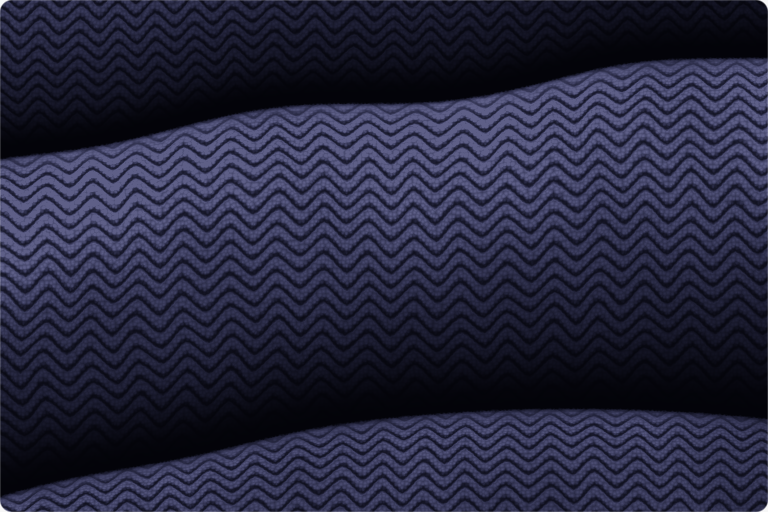
Reproduce this texture procedurally as a WebGL 1 fragment shader.

```glsl
precision highp float;
// Three overlapping folds of dark blue cloth with a zigzag ribbed weave.
uniform vec2 u_resolution;

#define ZIG_PERIOD 0.090
#define ZIG_HEIGHT 0.032
#define RIB_PITCH 0.031
#define GROOVE_DEPTH 0.72
#define BEAD_SCALE 125.0
#define BEAD_DEPTH 0.30
#define CREST_SQUEEZE 0.045
#define CORNER_RADIUS 0.024
#define SHADOW_COLOR vec3(0.012, 0.013, 0.035)
#define CLOTH_COLOR vec3(0.335, 0.340, 0.485)

vec2 hash2(vec2 p) {
  vec2 q = vec2(dot(p, vec2(127.1, 311.7)), dot(p, vec2(269.5, 183.3)));
  return fract(sin(q) * 43758.5);
}

// Distance to the nearest scattered cell centre
float cellular(vec2 p) {
  vec2 cell = floor(p), f = fract(p);
  float nearest = 2.0;
  for (int j = -1; j <= 1; j++) {
    for (int i = -1; i <= 1; i++) {
      vec2 o = vec2(float(i), float(j));
      vec2 d = o + 0.15 + 0.7 * hash2(cell + o) - f;
      nearest = min(nearest, dot(d, d));
    }
  }
  return sqrt(nearest);
}

// Slow undulation, about -1 to 1
float waves(vec2 p) {
  return 0.5 * sin(p.x * 7.0 + 3.0 * sin(p.y * 4.0 + 1.0))
       + 0.3 * sin(p.y * 13.0 - p.x * 5.0 + 2.0)
       + 0.2 * sin(p.x * 19.0 + p.y * 11.0);
}

// Fold crest lines
float upperCrest(float x) {
  return 0.707 + 0.128 * x + 0.015 * cos(8.5 * (x - 0.53))
       - 0.014 * exp(-12.0 * x) - 0.006 * smoothstep(1.15, 1.4, x);
}

float lowerCrest(float x) {
  float dip = (x - 0.36) / 0.2;
  return 0.202 - 0.136 * (x - 1.12) * (x - 1.12) - 0.017 * exp(-dip * dip);
}

// Brightness of the ribs; v is the length down the cloth
float weave(vec2 p, float v, float size) {
  float x = p.x + 0.006 * waves(p * 1.7);
  float tri = abs(fract(x / (ZIG_PERIOD * size)) - 0.5) * 2.0 - 0.5;
  tri = 0.56 * sin(tri * 2.6) / sin(1.3);
  float row = (v + tri * ZIG_HEIGHT * size) / (RIB_PITCH * size);
  row += 0.12 * waves(p * 3.1 + 4.0);
  float bead = cellular(vec2(x, v) * BEAD_SCALE);
  float f = fract(row + 0.14 * (bead - 0.45));
  float rib = smoothstep(0.0, 0.22, f) * (1.0 - smoothstep(0.58, 0.98, f));
  float lit = 1.0 - GROOVE_DEPTH * (1.0 - rib);
  return lit * (1.12 + BEAD_DEPTH * (0.45 - bead) * 2.0);
}

// Length along a surface that turns away at its crest
float unroll(float s) {
  return s + CREST_SQUEEZE * (1.0 - exp(-max(s, 0.0) / 0.06));
}

void main() {
  vec2 p = gl_FragCoord.xy / u_resolution.y;
  float aspect = u_resolution.x / u_resolution.y;
  float px = 1.0 / u_resolution.y;
  float hi = upperCrest(p.x), lo = lowerCrest(p.x);
  float fuzz = 0.004 * (cellular(p * 150.0) - 0.45);
  float sUp = hi - p.y, sLow = lo - p.y;
  float soft = max(px, 0.0025);

  // Back fold, sinking into shade toward the crest in front
  float back = 0.44 * smoothstep(0.01, 0.34, -sUp);
  back += 0.13 * smoothstep(0.02, 0.10, -sUp);
  back *= 1.0 - 0.25 * smoothstep(0.3, 1.3, p.x);
  float light = back * weave(p, 0.3 * hi - p.y, 0.85);

  // Middle fold, bright at the crest and dark underneath
  float t = (p.y - lo) / (hi - lo);
  float body = 0.93 * smoothstep(-0.05, 0.97, t) + 0.10 * smoothstep(0.05, 0.25, t);
  body *= 0.96 + 0.13 * waves(p * 1.2 + vec2(0.4, 0.0));
  body *= 1.0 - 0.20 * smoothstep(1.1, 1.5, p.x) * (1.0 - t);
  body *= smoothstep(-0.005, 0.075, p.y - lo);
  float crestFade = smoothstep(0.0, 0.05, sUp);
  float ribs = mix(0.82, weave(p, unroll(sUp) - 0.6 * hi, 1.0), 0.35 + 0.65 * crestFade);
  body *= ribs * smoothstep(-0.006, 0.010, sUp);
  light = mix(light, body, smoothstep(-soft, soft, sUp + fuzz));

  // Front fold
  float front = 0.78 - 1.1 * max(sLow, 0.0) + 0.06 * waves(p * 2.0);
  front *= 1.0 - 0.15 * smoothstep(1.2, 1.5, p.x);
  float frontFade = smoothstep(0.0, 0.04, sLow);
  float frontRibs = mix(0.82, weave(p, unroll(sLow) - 0.6 * lo, 0.92), 0.35 + 0.65 * frontFade);
  front *= frontRibs * smoothstep(-0.006, 0.010, sLow);
  light = mix(light, front, smoothstep(-soft, soft, sLow + fuzz));

  // Tint: mid tones lean toward blue
  light = clamp(light, 0.0, 1.1);
  vec3 color = mix(SHADOW_COLOR, CLOTH_COLOR, light);
  color += vec3(-0.012, -0.010, 0.014) * light * (1.1 - light) * 3.0;

  // Rounded pale corners
  vec2 halfSize = 0.5 * vec2(aspect, 1.0);
  vec2 q = abs(p - halfSize) - halfSize + CORNER_RADIUS;
  float outside = length(max(q, 0.0)) - CORNER_RADIUS;
  color = mix(color, vec3(0.97), smoothstep(-px, px, outside));
  gl_FragColor = vec4(color, 1.0);
}
```
